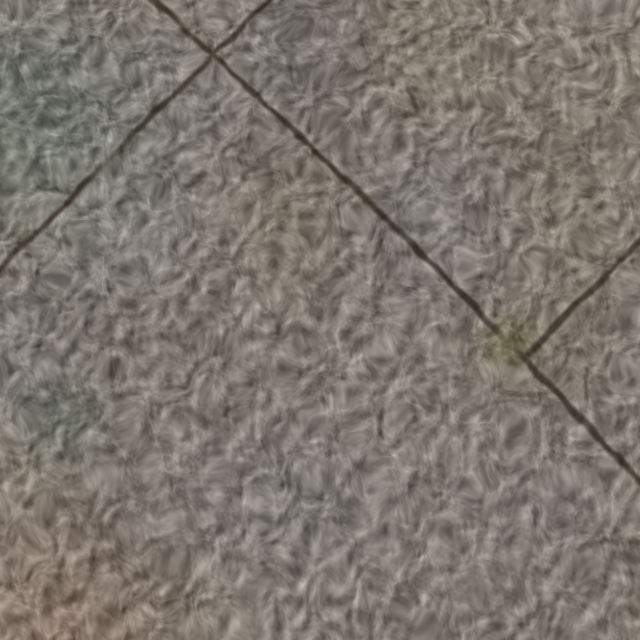
This texture is drawn by a Shadertoy shader. Its source:

```glsl
// Rough grey-brown stone paving with thin dark diagonal joints and mossy wear.
#define CORNER vec2(0.336, 0.911)     // where four slabs meet
#define ROW_HEIGHT 1.2                // slab size across the main joint
#define SLAB_LENGTHS vec2(0.677, 1.3) // slab length in even and odd rows
#define JOINT_HALF_WIDTH 0.0046
#define GRAIN_SCALE vec2(62.0, 46.0)
#define GRAIN_CONTRAST 0.30
#define RELIEF_CONTRAST 0.21
#define FLECK_CONTRAST 0.075
#define STONE_COLOR vec3(0.503, 0.473, 0.437)
#define JOINT_COLOR vec3(0.235, 0.205, 0.170)
#define MOSS_COLOR vec3(0.435, 0.420, 0.300)

float hash(vec2 p) {
    vec3 q = fract(p.xyx * 0.1031);
    q += dot(q, q.yzx + 33.33);
    return fract((q.x + q.y) * q.z);
}

float noise(vec2 p) {
    vec2 i = floor(p), f = fract(p);
    f = f * f * (3.0 - 2.0 * f);
    return mix(mix(hash(i), hash(i + vec2(1, 0)), f.x),
               mix(hash(i + vec2(0, 1)), hash(i + vec2(1, 1)), f.x), f.y);
}

float fbm(vec2 p) {
    float sum = 0.0, weight = 0.54;
    for (int octave = 0; octave < 3; octave++) {
        sum += weight * noise(p);
        p = mat2(1.6, 1.2, -1.2, 1.6) * p + 17.3;
        weight *= 0.5;
    }
    return sum;
}

// Soft round spot, 1 at its centre
float spot(vec2 p, vec2 center, float radius) {
    vec2 d = (p - center) / radius;
    return exp(-dot(d, d));
}

// Brightness offset of the pitted stone, around zero
float stoneGrain(vec2 uv) {
    vec2 p = vec2(uv.x, uv.y * (1.0 + 0.2 * uv.y)) * GRAIN_SCALE + 40.0;
    p += 1.3 * (vec2(noise(p * 0.45), noise(p * 0.45 + 71.0)) - 0.5);
    float height = fbm(p);
    float relief = height - fbm(p + vec2(-0.45, 0.4));
    float ridge = pow(1.0 - abs(2.0 * noise(p * 0.75 + 9.0) - 1.0), 6.0);
    float fleck = ridge * smoothstep(0.3, 0.8, noise(p * 0.6 + 31.0));
    return GRAIN_CONTRAST * (height - 0.47) + RELIEF_CONTRAST * relief
         + FLECK_CONTRAST * (fleck - 0.13);
}

// Slab frame: x along the main joint, y across it, slightly bowed
vec2 slabFrame(vec2 uv) {
    vec2 d = uv - CORNER;
    vec2 s = vec2(d.x - d.y, d.x + d.y) * 0.70711;
    s.y -= 0.010 * sin(3.3 * s.x);
    s.x += 0.004;
    vec2 wobble = vec2(noise(uv * 38.0), noise(uv * 38.0 + 53.0)) - 0.5;
    return s + 0.005 * wobble;
}

// Distance to the nearest joint of the staggered rows
float jointDistance(vec2 s) {
    float row = floor(s.y / ROW_HEIGHT);
    float slabLength = mod(row, 2.0) < 0.5 ? SLAB_LENGTHS.x : SLAB_LENGTHS.y;
    float across = abs(s.y - ROW_HEIGHT * round(s.y / ROW_HEIGHT));
    float along = abs(s.x - slabLength * round(s.x / slabLength));
    return min(across, along);
}

void mainImage(out vec4 fragColor, in vec2 fragCoord) {
    vec2 uv = fragCoord / iResolution.xy;
    float pixel = 1.0 / min(iResolution.x, iResolution.y);
    vec2 s = slabFrame(uv);

    // Stone with broad stains
    float grain = stoneGrain(uv);
    vec3 color = STONE_COLOR + grain * vec3(1.0, 0.99, 0.96);
    color += 0.035 * (noise(uv * 7.0 + 5.0) - 0.5);
    color += vec3(-0.01, -0.004, 0.016) * (2.0 * noise(uv * 4.5 + 21.0) - 0.7);
    color += vec3(-0.055, -0.012, -0.025) * spot(uv, vec2(0.04, 0.80), 0.17);
    color += vec3(-0.040, -0.005, -0.015) * spot(uv, vec2(0.09, 0.34), 0.07);
    color += vec3(0.025, -0.012, -0.030) * spot(uv, vec2(0.08, 0.0), 0.20);

    // Moss at the T-shaped meeting, with some along the joints
    float joint = jointDistance(s);
    float mossPatch = spot(s, vec2(0.645, 0.0), 0.042);
    float mossTrail = 0.25 * exp(-joint / 0.012) * smoothstep(0.5, 0.9, noise(uv * 9.0));
    float moss = clamp(mossPatch * 0.75 + mossTrail, 0.0, 0.8);
    color = mix(color, MOSS_COLOR + grain, moss);

    // Pale worn edge, then the dark joint with uneven width and filled gaps
    float wear = noise(uv * 26.0 + 11.0);
    color += 0.025 * wear * exp(-pow((joint - 0.010) / 0.004, 2.0));
    float filled = max(spot(s, vec2(0.645, 0.0), 0.030), 0.8 * spot(s, vec2(0.0, -0.235), 0.030));
    float halfWidth = JOINT_HALF_WIDTH * (0.65 + 0.7 * wear);
    float soft = 0.0022 + pixel;
    float dark = 1.0 - smoothstep(halfWidth - soft, halfWidth + soft, joint);
    dark *= (1.0 - 0.85 * filled) * (0.78 + 0.22 * noise(uv * 60.0));
    color = mix(color, JOINT_COLOR + 0.35 * grain, dark);

    fragColor = vec4(clamp(color, 0.0, 1.0), 1.0);
}
```
